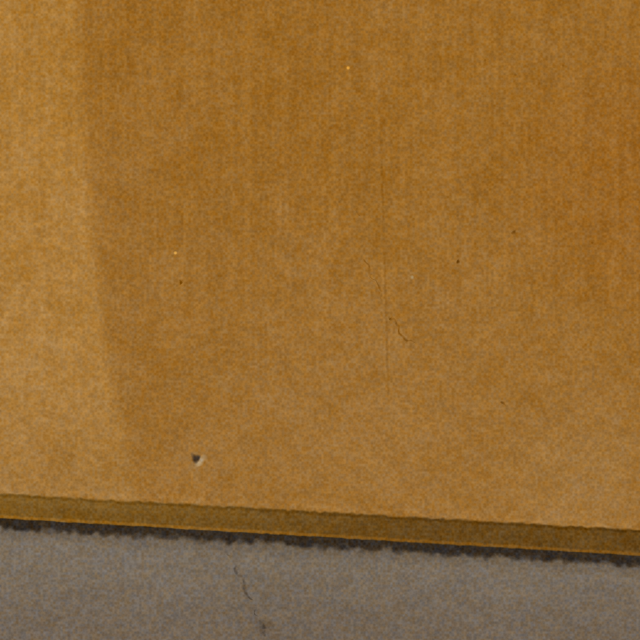
This texture is drawn by a WebGL 2 fragment shader. Its source:

```glsl
#version 300 es
precision highp float;
// Ochre plaster wall with a lit strip, a sloping ledge and grey stone below.
uniform vec2 u_resolution;
out vec4 outColor;

vec2 hash2(vec2 p) {
  vec3 q = fract(p.xyx * vec3(0.1031, 0.103, 0.0973));
  q += dot(q, q.yzx + 33.33);
  return fract((q.xx + q.yz) * q.zy);
}

// Distance to the nearest jittered cell point
float cellular(vec2 p) {
  vec2 cell = floor(p), f = fract(p);
  float nearest = 2.0;
  for (int j = -1; j <= 1; j++)
    for (int i = -1; i <= 1; i++) {
      vec2 o = vec2(i, j);
      nearest = min(nearest, length(o + hash2(cell + o + 50.0) - f));
    }
  return nearest;
}

// Two smooth random channels, each -0.5 to 0.5
vec2 grain2(vec2 p) {
  vec2 cell = floor(p), f = smoothstep(0.0, 1.0, fract(p));
  vec2 low = mix(hash2(cell), hash2(cell + vec2(1, 0)), f.x);
  vec2 high = mix(hash2(cell + vec2(0, 1)), hash2(cell + vec2(1, 1)), f.x);
  return mix(low, high, f.y) - 0.5;
}

// Layered, warped sines, roughly -1 to 1
float mottle(vec2 p) {
  float sum = 0.0, amp = 0.5;
  for (int i = 0; i < 5; i++) {
    p += 0.7 * sin(p.yx * 1.3 + float(i) * 2.1);
    sum += amp * sin(p.x) * sin(p.y + 1.0);
    p = mat2(1.5, 1.1, -1.1, 1.5) * p;
    amp *= 0.6;
  }
  return sum;
}

float segment(vec2 p, vec2 a, vec2 b) {
  vec2 d = b - a;
  return length(p - a - d * clamp(dot(p - a, d) / dot(d, d), 0.0, 1.0));
}

float spot(vec2 p, vec2 centre, float radius) {
  return 1.0 - smoothstep(radius * 0.2, radius * 1.3, length(p - centre));
}

float stroke(float d, float width) {
  return 1.0 - smoothstep(0.0, width * 1.4, d);
}

void main() {
  vec2 uv = gl_FragCoord.xy / u_resolution;
  float aa = 1.0 / min(u_resolution.x, u_resolution.y);
  float broad = mottle(uv * 9.0);
  float fine = mottle(uv * vec2(38.0, 60.0) + 7.0);
  vec2 coarse = grain2(uv * 120.0), grain = grain2(uv * 260.0 + 31.0);
  float pores = cellular(uv * 230.0) - 0.5;
  vec2 w = uv + 0.0025 * sin(uv.yx * 190.0) + 0.006 * coarse;
  float broken = smoothstep(-0.2, 0.25, coarse.x + 0.4 * fine);

  // Wall: saturated at the top and right, paler low down
  vec3 wall = mix(vec3(0.61, 0.435, 0.21), vec3(0.605, 0.415, 0.165), smoothstep(0.2, 0.9, uv.y));
  wall = mix(wall, vec3(0.59, 0.38, 0.13), 0.6 * spot(uv, vec2(1.0, 0.72), 0.22));
  wall = mix(wall, vec3(0.63, 0.47, 0.26), 0.4 * spot(uv, vec2(0.9, 0.25), 0.12));
  wall += vec3(0.012, 0.016, 0.024) * broad + vec3(0.014, 0.017, 0.022) * fine;
  float brush = grain2(uv * vec2(190.0, 9.0)).x + 0.6 * grain2(uv * vec2(75.0, 4.0)).y;
  wall += 0.03 * brush * smoothstep(0.25, 0.7, uv.y);

  // Lit strip with a curved soft border
  float drop = (1.0 - uv.y) / 0.77;
  float border = 0.123 + 0.09 * drop * drop;
  float lit = 1.0 - smoothstep(-0.016, 0.016, uv.x - border);
  wall += lit * mix(vec3(0.02, 0.025, 0.025), vec3(0.06, 0.06, 0.05), smoothstep(0.2, 0.45, uv.y));
  wall += lit * 0.035 * grain2(uv * vec2(90.0, 160.0)).y;
  wall -= 0.05 * spot(uv, vec2(0.094, 0.287), 0.028) * (0.7 + fine);

  // Faint vertical trowel line and broken hairline cracks
  float seamX = 0.607 - 0.028 * (uv.y - 0.375);
  float seam = smoothstep(0.34, 0.42, uv.y) * (1.0 - smoothstep(0.66, 0.86, uv.y)) * (0.4 + 0.6 * broken);
  wall -= 0.045 * seam * stroke(abs(uv.x - seamX), 0.0024);
  wall += 0.02 * seam * stroke(abs(uv.x - seamX + 0.004), 0.0024);
  float hair = min(segment(w, vec2(0.613, 0.505), vec2(0.625, 0.478)),
                   segment(w, vec2(0.625, 0.478), vec2(0.648, 0.465)));
  wall -= 0.1 * stroke(hair, 0.002) * (0.5 + 0.5 * broken);
  wall -= 0.09 * stroke(segment(w, vec2(0.553, 0.677), vec2(0.567, 0.656)), 0.002) * broken;
  wall -= 0.06 * stroke(segment(w, vec2(0.57, 0.595), vec2(0.613, 0.505)), 0.002) * broken;

  // Scattered pits, chips and the nail hole
  for (int i = 0; i < 14; i++) {
    vec2 at = hash2(vec2(float(i) * 7.3, 19.0));
    wall -= 0.05 * spot(uv, vec2(at.x, 0.25 + 0.7 * at.y), 0.0025);
  }
  wall -= 0.17 * (spot(w, vec2(0.716, 0.587), 0.0035) + spot(w, vec2(0.28, 0.56), 0.003));
  wall -= 0.12 * (spot(w, vec2(0.787, 0.368), 0.003) + spot(w, vec2(0.805, 0.639), 0.003));
  wall = mix(wall, vec3(0.7, 0.62, 0.48), 0.7 * spot(w, vec2(0.645, 0.566), 0.0045));
  wall += vec3(0.25, 0.2, 0.08) * (spot(uv, vec2(0.544, 0.894), 0.003) + spot(uv, vec2(0.274, 0.605), 0.003));
  wall = mix(wall, vec3(0.70, 0.61, 0.48), 0.85 * spot(w, vec2(0.313, 0.28), 0.008));
  wall = mix(wall, vec3(0.2, 0.17, 0.16), 0.9 * spot(w, vec2(0.304, 0.286), 0.007));

  // Grey stone, with a faint broken crack
  vec3 stone = mix(vec3(0.445, 0.39, 0.33), vec3(0.475, 0.425, 0.365), smoothstep(0.0, 0.14, uv.y));
  stone += 0.01 * broad + 0.012 * mottle(uv * vec2(25.0, 90.0));
  float crack = min(segment(w, vec2(0.35, 0.15), vec2(0.371, 0.108)),
                min(segment(w, vec2(0.371, 0.108), vec2(0.393, 0.06)),
                    segment(w, vec2(0.393, 0.06), vec2(0.418, 0.005))));
  stone -= 0.1 * stroke(crack, 0.003) * broken + 0.06 * spot(w, vec2(0.412, 0.025), 0.014);

  // Ledge between two sloping edges, with its cast shadow
  float top = 0.229 - 0.057 * uv.x + 0.003 * coarse.x;
  float bottom = 0.190 - 0.0585 * uv.x + 0.0015 * coarse.y;
  float h = (uv.y - bottom) / (top - bottom);
  vec3 ledge = mix(vec3(0.47, 0.335, 0.125), vec3(0.40, 0.28, 0.11), smoothstep(0.0, 0.8, uv.x));
  ledge += 0.03 * smoothstep(0.45, 0.65, h) * (1.0 - uv.x) + 0.015 * fine;
  ledge -= 0.05 * stroke(abs(uv.y - top + 0.003), 0.003);
  ledge += vec3(0.1, 0.055, 0.0) * stroke(abs(uv.y - bottom - 0.003), 0.003);
  wall += 0.025 * stroke(abs(uv.y - top - 0.005), 0.007) * broken;
  float below = bottom - uv.y;
  float shade = 1.0 - smoothstep(0.009, 0.021, below + 0.008 * coarse.x + 0.003 * fine);
  stone = mix(stone, vec3(0.2, 0.165, 0.13), 0.97 * shade);
  stone -= 0.05 * (1.0 - shade) * (1.0 - smoothstep(0.015, 0.04, below));

  // Blend the parts, then add colour grain
  vec3 color = mix(stone, ledge, smoothstep(-aa, aa, uv.y - bottom));
  color = mix(color, wall, smoothstep(-1.5 * aa, 1.5 * aa, uv.y - top));
  color += 0.035 * pores + 0.025 * coarse.x + 0.065 * grain.x;
  color += vec3(0.035, -0.012, -0.075) * grain.y + vec3(0.01, 0.0, -0.025) * coarse.y;
  outColor = vec4(clamp(color, 0.0, 1.0), 1.0);
}
```
